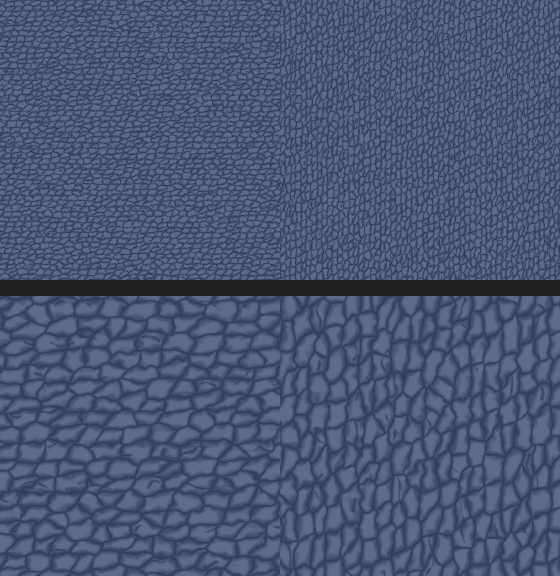
Top, the full canvas; bottom, a detail of the centre.
A Shadertoy shader for this texture:

```glsl
// Grained blue leather in two panels: small flat pebbles split by dark grooves.
// A leaning, stretched Voronoi grid gives the grooves; wavy creases run along
// the grain, which lies across in the left panel and upright in the right one.

#define CELLS_LONG 33.0     // pebbles per canvas height, along the grain
#define CELLS_SHORT 53.0    // pebbles per canvas height, across the grain
#define LEAN 14.0           // slant of the pebbles
#define JITTER 0.7          // irregularity of the pebbles
#define GROOVE 0.0036       // half width of a groove
#define SOFTNESS 0.0027     // half width of the groove's slope
#define CREASES 23.0        // long creases per canvas height
#define PEBBLE_COLOR vec3(0.362, 0.422, 0.542)
#define GROOVE_COLOR vec3(0.250, 0.300, 0.430)
#define DEEP_COLOR vec3(0.205, 0.238, 0.358)

float hash(vec2 p) {
    return fract(sin(dot(p, vec2(127.1, 311.7))) * 43758.5453);
}

vec2 hash2(vec2 p) {
    return vec2(hash(p), hash(p + vec2(17.3, 41.9)));
}

float noise(vec2 p) {
    vec2 i = floor(p), f = fract(p);
    f = f * f * (3.0 - 2.0 * f);
    return mix(mix(hash(i), hash(i + vec2(1.0, 0.0)), f.x),
               mix(hash(i + vec2(0.0, 1.0)), hash(i + vec2(1.0, 1.0)), f.x), f.y);
}

// Vector from point f in cell i to the seed of the neighbour at offset o
vec2 toSeed(vec2 i, vec2 f, vec2 o) {
    return o + 0.5 + JITTER * (hash2(i + o) - 0.5) - f;
}

// Distance to the nearest pebble border, in canvas heights
float borderDistance(vec2 q) {
    mat2 grid = mat2(CELLS_LONG, 0.0, -LEAN, CELLS_SHORT);
    vec2 p = grid * q;
    vec2 i = floor(p), f = fract(p);

    // Nearest seed
    vec2 nearest = vec2(0.0), nearestCell = vec2(0.0);
    float best = 1e5;
    for (int y = -1; y <= 1; y++)
    for (int x = -1; x <= 1; x++) {
        vec2 o = vec2(x, y);
        vec2 r = toSeed(i, f, o);
        if (dot(r, r) < best) {
            best = dot(r, r);
            nearest = r;
            nearestCell = o;
        }
    }

    // Nearest bisector, measured in canvas space so grooves keep their width
    float d = 1.0;
    for (int y = -2; y <= 2; y++)
    for (int x = -2; x <= 2; x++) {
        vec2 o = nearestCell + vec2(x, y);
        if (x == 0 && y == 0) continue;
        vec2 r = toSeed(i, f, o);
        vec2 n = r - nearest;
        d = min(d, dot(0.5 * (nearest + r), n) / length(n * grid));
    }
    return d;
}

// Distance to the nearest long crease, broken into short pieces
float creaseDistance(vec2 q) {
    float wave = 0.6 * noise(q * vec2(34.0, 14.0)) + 0.3 * noise(q * 80.0);
    float d = abs(fract(q.y * CREASES + wave) - 0.5) / CREASES;
    return d + 0.008 * smoothstep(0.35, 0.6, noise(q * vec2(60.0, 90.0) + 9.0));
}

void mainImage(out vec4 fragColor, in vec2 fragCoord) {
    vec2 uv = (fragCoord - vec2(0.5 * iResolution.x, 0.0)) / iResolution.y;

    // Turn the grain upright in the right panel
    vec2 q = uv.x < 0.0 ? uv : uv.yx + vec2(3.0, 5.0);

    // Crooked borders
    vec2 bend = vec2(noise(q * 105.0), noise(q * 105.0 + 31.0)) - 0.5;
    float border = borderDistance(q + 0.006 * bend);
    float crease = creaseDistance(q);

    // Grooves thin out in short gaps and are deepest along their middle
    float gap = noise(q * 115.0 + 53.0);
    float width = GROOVE * mix(0.6, 1.2, smoothstep(0.15, 0.6, gap));
    float soft = max(SOFTNESS, 0.7 / iResolution.y);
    float d = min(border, crease + 0.0016);
    float groove = 1.0 - smoothstep(width - soft, width + soft, d);
    float deep = 1.0 - smoothstep(0.0, 0.0021, min(border, crease + 0.0004));

    vec3 color = mix(PEBBLE_COLOR, GROOVE_COLOR, groove);
    color = mix(color, DEEP_COLOR, deep * groove);
    fragColor = vec4(color, 1.0);
}
```
